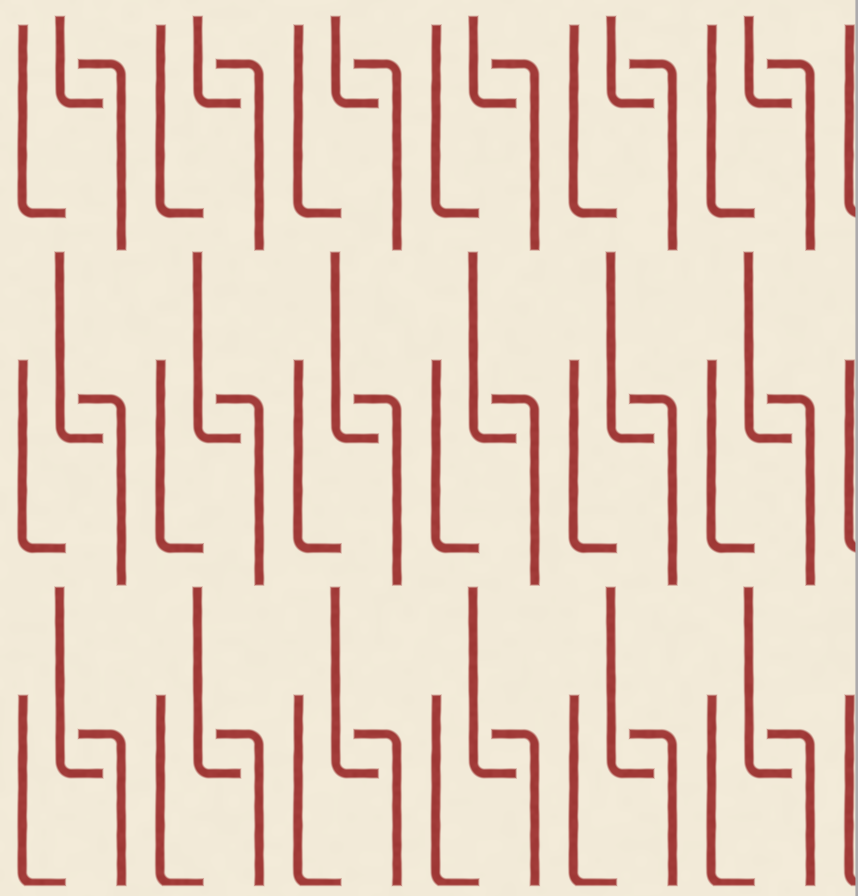
Give the GLSL for this pattern, as a Shadertoy shader.

```glsl
const vec3 PAPER = vec3(0.949, 0.918, 0.847);
const vec3 RED = vec3(0.63, 0.228, 0.218);
const vec3 EDGE_GRAY = vec3(0.68, 0.67, 0.68);
const float UNITS = 768.0;               // design units per canvas height
const vec2 CELL = vec2(118.1, 287.2);
const vec2 CELL_START = vec2(2.0, -72.2);
const vec2 PRINT_ROWS = vec2(14.0, 759.0);
const float HALF_WIDTH = 3.8;
const float BEND_RADIUS = 9.5;

float hash(vec2 p) {
    vec3 q = fract(vec3(p.xyx) * 0.1031);
    q += dot(q, q.yzx + 33.33);
    return fract((q.x + q.y) * q.z);
}

float valueNoise(vec2 p) {
    vec2 i = floor(p), f = fract(p);
    f = f * f * (3.0 - 2.0 * f);
    float low = mix(hash(i), hash(i + vec2(1, 0)), f.x);
    float high = mix(hash(i + vec2(0, 1)), hash(i + vec2(1, 1)), f.x);
    return mix(low, high, f.y);
}

// Rounded bend with two flat-ended arms; arms holds signed lengths
float elbow(vec2 p, vec2 corner, vec2 arms, float lean, float halfWidth) {
    vec2 q = p - corner;
    q.x -= lean * q.y;
    q *= sign(arms);
    vec2 u = BEND_RADIUS - q;
    float centreLine = length(max(u, 0.0)) + min(max(u.x, u.y), 0.0) - BEND_RADIUS;
    vec2 pastEnd = q - abs(arms);
    return max(abs(centreLine) - halfWidth, max(pastEnd.x, pastEnd.y));
}

// Three interlocking bends in one cell, y pointing down
float motif(vec2 p, float halfWidth) {
    float outer = elbow(p, vec2(18.9, 182.7), vec2(37.2, -161.2), -0.005, halfWidth);
    float upper = elbow(p, vec2(51.7, 88.5), vec2(36.4, -159.6), 0.004, halfWidth);
    float lower = elbow(p, vec2(103.8, 54.7), vec2(-36.6, 159.6), 0.002, halfWidth);
    return min(outer, min(upper, lower));
}

float coverage(float d, float softness) {
    return 1.0 - smoothstep(-softness, softness, d);
}

void mainImage(out vec4 fragColor, in vec2 fragCoord) {
    float unit = UNITS / iResolution.y;
    vec2 p = vec2(fragCoord.x, iResolution.y - fragCoord.y) * unit;
    float soft = max(1.3, 0.75 * unit);

    // Repeat the motif, with slightly uneven stroke edges
    vec2 local = mod(p - CELL_START, CELL) + CELL_START;
    float wobble = 0.5 * (valueNoise(local * 0.12 + 40.0) - 0.5);
    float d = motif(local, HALF_WIDTH + wobble);
    d = max(d, max(PRINT_ROWS.x - p.y, p.y - PRINT_ROWS.y));

    // Faint ink and paper mottling
    vec3 ink = RED + 0.03 * (valueNoise(p * 0.25) - 0.5);
    vec3 color = PAPER + 0.008 * (valueNoise(p * 0.08) - 0.5);
    color = mix(color, ink, coverage(d, soft));

    // Thin gray trim on the right
    float fromRight = iResolution.x * unit - p.x;
    color = mix(color, EDGE_GRAY, coverage(fromRight - 2.2, 0.5 * unit));
    fragColor = vec4(color, 1.0);
}
```
